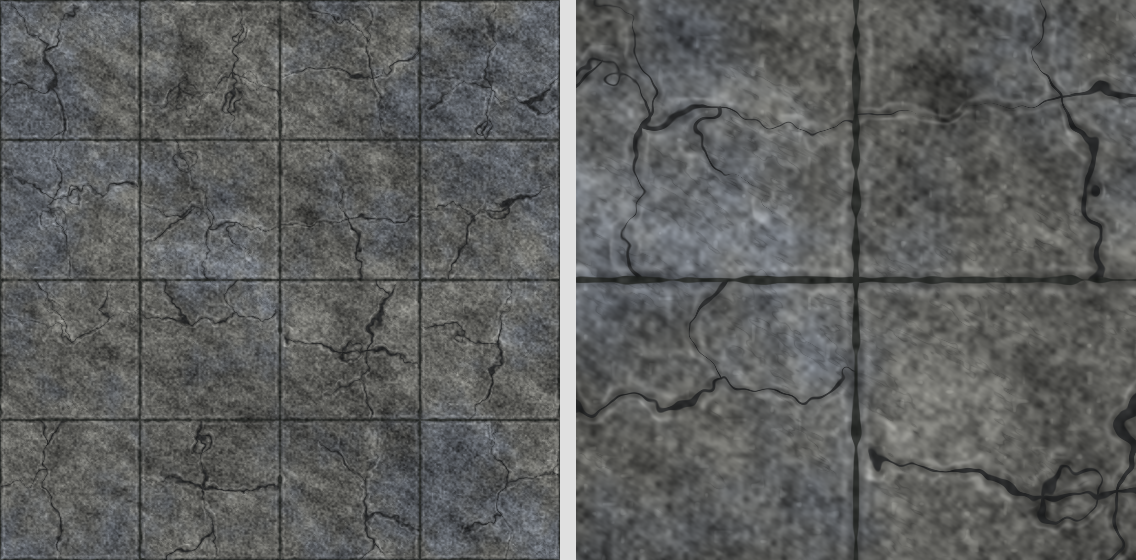
Left: the whole. Right: its middle third, enlarged.
Give the GLSL for this texture, as a Shadertoy shader.

```glsl
// Four by four weathered grey stone slabs with thin dark joints and jagged cracks.

vec2 hash22(vec2 p) {
    vec3 q = fract(p.xyx * vec3(0.1031, 0.1030, 0.0973));
    q += dot(q, q.yzx + 33.33);
    return fract((q.xx + q.yz) * q.zy);
}

// Value noise that wraps after one canvas; freq must be whole.
float noise(vec2 uv, float freq, float seed) {
    vec2 p = uv * freq, cell = floor(p), f = fract(p);
    f = f * f * (3.0 - 2.0 * f);
    vec4 corner;
    for (int i = 0; i < 4; i++) {
        vec2 c = mod(cell + vec2(i & 1, i >> 1), freq);
        corner[i] = hash22(c + seed * 17.3 + freq).x;
    }
    vec2 row = mix(corner.xz, corner.yw, f.x);
    return mix(row.x, row.y, f.y);
}

float fbm(vec2 uv, float freq, float gain, float seed) {
    float sum = 0.0, total = 0.0, amp = 1.0;
    for (int i = 0; i < 5; i++) {
        sum += amp * noise(uv, freq, seed + float(i));
        total += amp;
        amp *= gain;
        freq *= 2.0;
    }
    return sum / total;
}

// Distance to a segment, growing slightly so that the line tapers.
float taperedSegment(vec2 p, vec2 a, vec2 b) {
    vec2 ab = b - a;
    float t = clamp(dot(p - a, ab) / dot(ab, ab), 0.0, 1.0);
    return length(p - a - ab * t) + 0.004 * t;
}

vec2 direction(float angle) {
    return vec2(cos(angle), sin(angle));
}

// Arms run from a hub towards the slab edges; some fork or circle a loose chip.
float crackDistance(vec2 p, vec2 slab) {
    vec2 hub = 0.5 + 0.35 * (hash22(slab + 41.0) - 0.5);
    float d = 1.0;
    for (int i = 0; i < 4; i++) {
        vec2 seed = slab + 9.7 * float(i + 1);
        vec2 bend = hash22(seed), odds = hash22(seed + 63.0), fork = hash22(seed + 117.0);
        if (odds.x > 0.85) continue;
        float angle = 1.5708 * float(i) + 0.8 * (bend.x - 0.5);
        vec2 arm = direction(angle) * mix(0.6, 0.85, bend.y);
        d = min(d, taperedSegment(p, hub, hub + arm));

        vec2 start = hub + arm * mix(0.2, 0.5, fork.x);
        float turn = fork.y < 0.5 ? -0.95 : 0.95;
        if (odds.y < 0.5)
            d = min(d, taperedSegment(p, start, start + direction(angle + turn) * mix(0.25, 0.6, fork.x)));
        if (odds.y > 0.8)
            d = min(d, abs(length(p - start) - mix(0.04, 0.08, fork.y)) + 0.003);
    }
    return d;
}

void mainImage(out vec4 fragColor, in vec2 fragCoord) {
    vec2 uv = fragCoord / iResolution.xy;
    float pixel = 4.0 / min(iResolution.x, iResolution.y);
    vec2 slab = floor(uv * 4.0), p = fract(uv * 4.0);

    // Mottled stone with slanted streaks, pits and fine grain
    float mottle = fbm(uv, 9.0, 0.9, 1.0);
    float streak = fbm(vec2(uv.x, uv.y * 2.0 + uv.x), 18.0, 0.8, 8.0);
    float grain = noise(uv, 230.0, 3.0) + noise(uv + 0.37, 307.0, 4.0) - 1.0;
    float tone = 0.378 + 0.36 * (mottle - 0.5) + 0.32 * (streak - 0.5) + 0.13 * grain;
    tone += 0.02 * (hash22(slab + 5.0).x - 0.5);
    tone += 0.08 * smoothstep(0.85, 1.0, noise(uv, 180.0, 6.0));
    tone -= 0.05 * smoothstep(0.045, 0.0, abs(streak - 0.47)) * smoothstep(0.5, 0.65, mottle);

    // Warm grey with faint, cool stains
    float cool = smoothstep(0.42, 0.72, fbm(uv, 5.0, 0.7, 21.0));
    vec3 color = tone * mix(vec3(1.005, 1.005, 0.965), vec3(0.95, 0.995, 1.06), cool);

    // Jagged cracks with dusty hollows and pale, chipped rims
    vec2 warp = vec2(0.0);
    for (int i = 0; i < 4; i++) {
        float freq = 19.0 * exp2(float(i));
        vec2 offset = vec2(noise(uv, freq, 31.0), noise(uv, freq, 47.0)) - 0.5;
        warp += offset * 0.13 * pow(0.57, float(i));
    }
    float wear = noise(uv, 22.0, 12.0);
    float chips = noise(uv, 110.0, 15.0);
    float crack = crackDistance(p + warp, slab) - mix(0.001, 0.017, wear * wear) * (0.6 + 0.8 * chips);
    color *= 1.0 - 0.28 * wear * exp(-max(crack, 0.0) * 26.0);
    color += 0.15 * chips * exp(-pow((crack - 0.022) / 0.010, 2.0));
    float crackMask = 1.0 - smoothstep(-pixel, 0.9 * pixel, crack);
    color = mix(color, vec3(0.14, 0.145, 0.15) + 0.06 * grain, 0.88 * crackMask);

    // Thin joints with crumbled, lit borders
    vec2 border = 0.5 - abs(p - 0.5);
    float joint = min(border.x, border.y) - 0.0065 - 0.018 * (chips - 0.45) * wear;
    color *= 1.0 - 0.16 * exp(-max(joint, 0.0) * 40.0);
    color += 0.15 * chips * exp(-pow((joint - 0.018) / 0.009, 2.0));
    float jointMask = 1.0 - smoothstep(-0.8 * pixel, 0.9 * pixel, joint);
    color = mix(color, vec3(0.155, 0.165, 0.155) + 0.08 * grain, 0.92 * jointMask);

    fragColor = vec4(clamp(color, 0.0, 1.0), 1.0);
}
```
